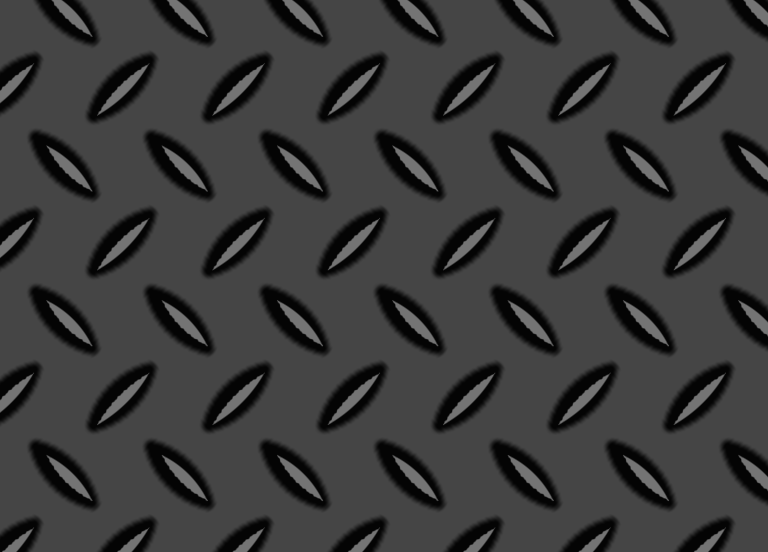
Reproduce this pattern procedurally as a Shadertoy shader.

```glsl
// Dark tread plate: rows of raised lozenges leaning alternately left and right.

// Lengths are fractions of the canvas height.
const vec2  PERIOD         = vec2(0.2089, 0.2803);
const vec2  FALLING_CENTER = vec2(0.1159, 0.7005);
const vec2  LOZENGE_SIZE   = vec2(0.082, 0.0295);  // half length, half width
const float TIP_RADIUS     = 0.010;
const vec2  EDGE_FADE      = vec2(-0.007, 0.009);
const float EDGE_WEAR      = 0.0009;

const vec2  RISING_GLINT   = vec2(0.066, 0.0090);
const vec2  RISING_SHIFT   = vec2(0.000, 0.0040);
const vec2  FALLING_GLINT  = vec2(0.058, 0.0098);
const vec2  FALLING_SHIFT  = vec2(0.011, 0.0030);
const float GLINT_WEAR     = 0.0010;
const float GLINT_FADE     = 0.0018;

const vec3 PLATE_COLOR  = vec3(0.270);
const vec3 SHADOW_COLOR = vec3(0.015);
const vec3 GLINT_COLOR  = vec3(0.455);

// Signed distance to a pointed lens lying along x.
float lensDistance(vec2 p, vec2 halfSize) {
    p = abs(p);
    float a = halfSize.x;
    float b = halfSize.y;
    float offset = 0.5 * (a * a - b * b) / b;
    bool beyondTip = a * p.y < offset * (p.x - a);
    return beyondTip ? length(p - vec2(a, 0.0))
                     : length(p + vec2(0.0, offset)) - offset - b;
}

// Offset from the nearest repeat of a center.
vec2 repeatAround(vec2 p, vec2 center) {
    return (fract((p - center) / PERIOD + 0.5) - 0.5) * PERIOD;
}

// Fine serration along an edge.
float serration(float x) {
    return 0.6 * sin(x * 430.0) + 0.4 * sin(x * 790.0 + 1.3);
}

void mainImage(out vec4 fragColor, in vec2 fragCoord) {
    vec2 p = fragCoord / iResolution.y;
    float pixel = 1.0 / iResolution.y;
    vec3 color = PLATE_COLOR;

    for (int i = 0; i < 2; i++) {
        bool rising = i == 1;
        float lean = rising ? 1.0 : -1.0;
        vec2 center = FALLING_CENTER + (rising ? 0.5 * PERIOD : vec2(0.0));
        vec2 d = repeatAround(p, center);

        // Local frame: x along the lozenge, y across it to the right.
        vec2 q = vec2(d.x + lean * d.y, d.x - lean * d.y) * inversesqrt(2.0);
        float wear = serration(q.x);

        // Soft black body
        float body = lensDistance(q, LOZENGE_SIZE - TIP_RADIUS) - TIP_RADIUS;
        body += EDGE_WEAR * wear;
        float shade = 1.0 - smoothstep(EDGE_FADE.x, EDGE_FADE.y, body);
        color = mix(color, SHADOW_COLOR, shade);

        // Grey glint, rougher on its left side
        vec2 g = q - (rising ? RISING_SHIFT : FALLING_SHIFT);
        float glint = lensDistance(g, rising ? RISING_GLINT : FALLING_GLINT);
        glint += GLINT_WEAR * wear * (1.0 - smoothstep(-0.004, 0.004, g.y));
        float fade = max(GLINT_FADE, 0.75 * pixel);
        color = mix(color, GLINT_COLOR, 1.0 - smoothstep(-fade, fade, glint));
    }

    fragColor = vec4(color, 1.0);
}
```
